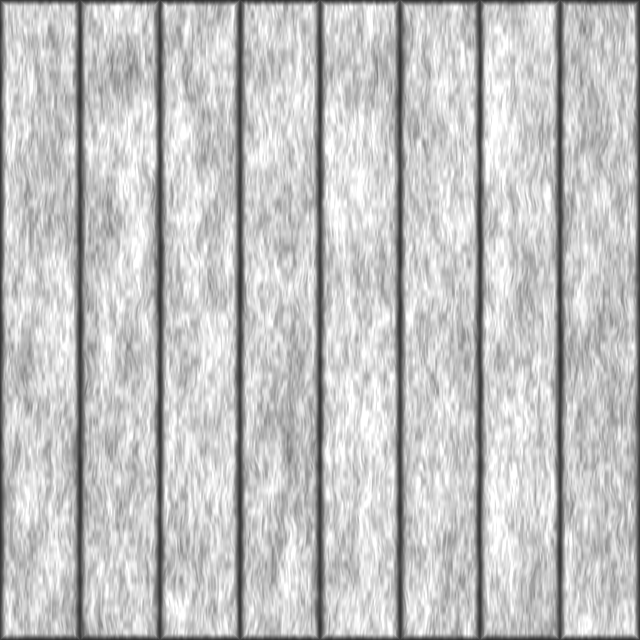
Give the GLSL for this texture, as a WebGL 2 fragment shader.

```glsl
#version 300 es
precision highp float;
// Draws eight upright pale grey wooden planks with fine grain and soft dark grooves.

uniform vec2 u_resolution;
out vec4 outColor;

const float PLANKS = 8.0;             // planks across; one plank down
const float GROOVE_REACH = 0.0117;    // where the shading at an edge ends
const float GROOVE_START = -0.002;    // shading offset, sets the darkest value
const float EDGE_WEAR = 0.0016;       // raggedness of the plank edges
const vec3 GROOVE_COLOR = vec3(0.17);
const vec3 WOOD_COLOR = vec3(0.815);
const float PLANK_VARIATION = 0.035;  // tone range between planks
const float GRAIN_SWAY = 0.006;       // sideways drift of the fibres

// Noise cells across and down the canvas, for each layer of grain
const vec2 PATCH_CELLS = vec2(24.0, 9.0);
const vec2 STREAK_CELLS = vec2(75.0, 20.0);
const vec2 FIBRE_CELLS = vec2(190.0, 44.0);
const vec2 HAIR_CELLS = vec2(400.0, 85.0);
const vec4 LAYER_WEIGHTS = vec4(0.20, 0.17, 0.21, 0.23);

// Integer hash to 0..1
float hash(ivec2 cell, int seed) {
    uint h = uint(cell.x) * 1597u + uint(cell.y) * 51749u + uint(seed) * 7919u;
    h = (h ^ (h >> 15)) * 73244475u;
    h = (h ^ (h >> 13)) * 73244475u;
    h ^= h >> 16;
    return float(h & 65535u) / 65535.0;
}

// Smooth value noise, centred on zero
float noise(vec2 p, int seed) {
    ivec2 cell = ivec2(floor(p));
    vec2 f = fract(p);
    f = f * f * (3.0 - 2.0 * f);
    float low = mix(hash(cell, seed), hash(cell + ivec2(1, 0), seed), f.x);
    float high = mix(hash(cell + ivec2(0, 1), seed), hash(cell + ivec2(1, 1), seed), f.x);
    return mix(low, high, f.y) - 0.5;
}

// Layers of upright grain, from broad patches to hair-thin fibres
float woodGrain(vec2 p, int plank) {
    int seed = plank * 11;
    p.x += GRAIN_SWAY * noise(p * vec2(30.0, 24.0), seed + 1);
    vec4 layers = vec4(
        noise(p * PATCH_CELLS, seed + 2),
        noise(p * STREAK_CELLS, seed + 3),
        noise(p * FIBRE_CELLS, seed + 4),
        noise(p * HAIR_CELLS, seed + 5));
    return dot(layers, LAYER_WEIGHTS);
}

void main() {
    vec2 uv = gl_FragCoord.xy / u_resolution;

    // Plank index and distance to its nearest edge
    float column = uv.x * PLANKS;
    int plank = int(floor(column));
    float across = fract(column);
    float sideDistance = min(across, 1.0 - across) / PLANKS;
    float endDistance = min(uv.y, 1.0 - uv.y);
    float edgeDistance = min(sideDistance, endDistance);

    // Wood tone
    float grain = woodGrain(uv, plank);
    float plankTone = PLANK_VARIATION * (hash(ivec2(plank, 3), 5) - 0.5);
    vec3 wood = WOOD_COLOR + grain + plankTone;

    // Soft grooves with lightly worn edges
    float wear = EDGE_WEAR * noise(uv * FIBRE_CELLS, 101);
    float face = smoothstep(GROOVE_START, GROOVE_REACH, edgeDistance + wear);
    outColor = vec4(clamp(mix(GROOVE_COLOR, wood, face), 0.0, 1.0), 1.0);
}
```
